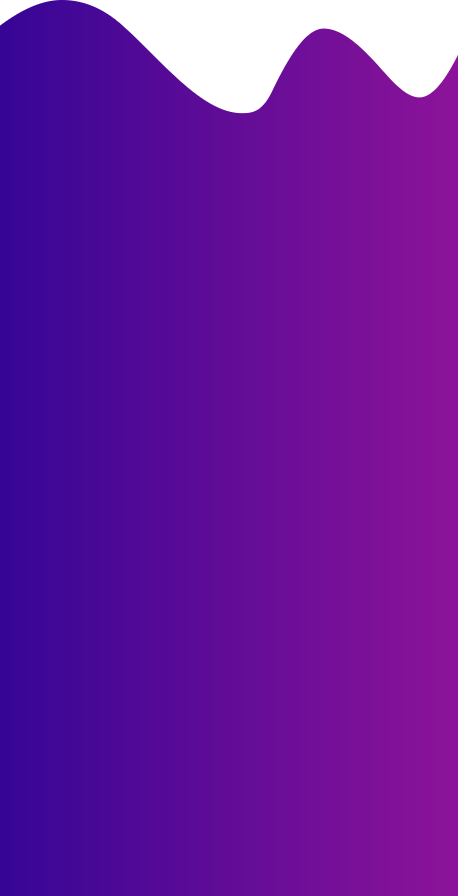
Write a WebGL 2 fragment shader that draws this background.

```glsl
#version 300 es
precision highp float;
// Indigo to magenta gradient below a white sky with a smooth wavy edge.

uniform vec2 u_resolution;
out vec4 fragColor;

const vec3 INDIGO = vec3(0.212, 0.020, 0.586);
const vec3 MAGENTA = vec3(0.550, 0.075, 0.600);
const vec3 WHITE = vec3(1.0);

// Wave knots: x, depth below the top edge, slope.
const int KNOT_COUNT = 9;
const vec3 KNOTS[KNOT_COUNT] = vec3[KNOT_COUNT](
    vec3(0.0, 0.0286, -0.383),
    vec3(0.1352, 0.0, 0.0),
    vec3(0.2679, 0.0286, 0.46),
    vec3(0.5281, 0.1263, 0.0),
    vec3(0.5944, 0.1016, -1.07),
    vec3(0.7066, 0.0319, 0.0),
    vec3(0.8112, 0.0651, 0.536),
    vec3(0.9158, 0.1087, 0.0),
    vec3(1.0, 0.0612, -1.02)
);

// Cubic Hermite curve between two knots.
float hermite(vec3 a, vec3 b, float x) {
    float span = b.x - a.x;
    float t = (x - a.x) / span;
    float s = 1.0 - t;
    float ends = mix(a.y, b.y, t * t * (3.0 - 2.0 * t));
    return ends + span * t * s * (a.z * s - b.z * t);
}

// Depth of the wave edge at a horizontal position.
float waveDepth(float x) {
    float depth = 0.0;
    for (int i = 0; i < KNOT_COUNT - 1; i++) {
        if (x >= KNOTS[i].x) depth = hermite(KNOTS[i], KNOTS[i + 1], x);
    }
    return depth;
}

// Edge coverage about one pixel wide, whatever the slope.
float coverage(float d) {
    float pixel = length(vec2(dFdx(d), dFdy(d)));
    return clamp(d / max(pixel, 1e-6) + 0.5, 0.0, 1.0);
}

void main() {
    vec2 uv = gl_FragCoord.xy / u_resolution;
    vec3 fill = mix(INDIGO, MAGENTA, uv.x);
    float belowWave = coverage(1.0 - uv.y - waveDepth(uv.x));
    fragColor = vec4(mix(WHITE, fill, belowWave), 1.0);
}
```
